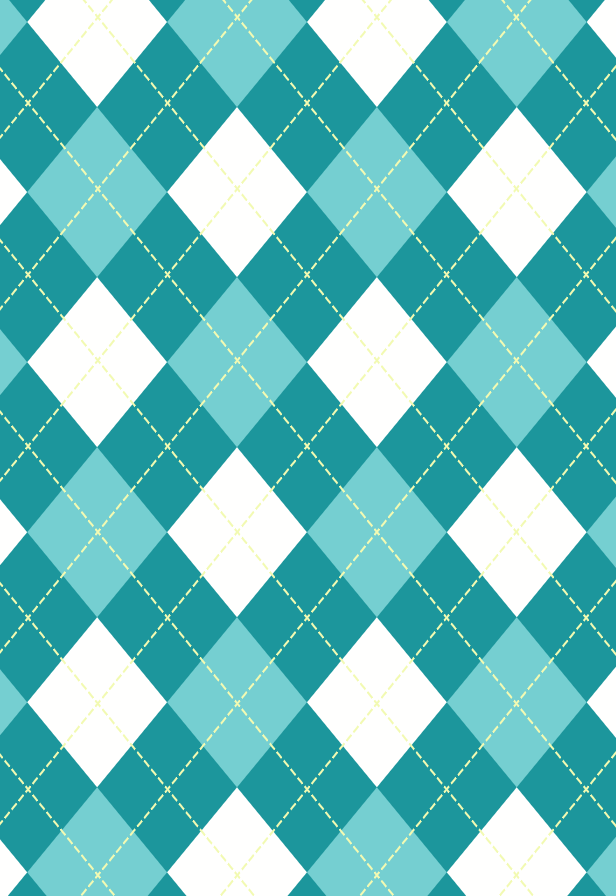
Reproduce this pattern procedurally as a Shadertoy shader.

```glsl
const vec3 TEAL = vec3(0.11, 0.59, 0.61);
const vec3 AQUA = vec3(0.46, 0.81, 0.82);
const vec3 WHITE = vec3(1.0, 1.0, 0.995);
const vec3 STITCH = vec3(0.95, 0.98, 0.70);

// Coverage of a shape from its signed distance, softened over one pixel
float coverage(float dist, float pixel) {
    return clamp(0.5 - dist / pixel, 0.0, 1.0);
}

// Signed distance to the diamond that fills one grid cell
float diamondDistance(vec2 cell, vec2 stepSize) {
    vec2 local = abs(cell - round(cell));
    return (local.x + local.y - 0.5) / length(1.0 / stepSize);
}

// Dashed diagonals: "across" is an integer on each line, "along" runs down it
float dashedLines(float across, float along, vec2 stepSize, float halfWidth,
                  float dashes, float duty, float pixel) {
    float lineDist = abs(across - round(across)) / length(1.0 / stepSize);
    float phase = along * dashes;
    float dashLength = 0.5 * length(stepSize) / dashes;
    float dashDist = (abs(phase - round(phase)) - 0.5 * duty) * dashLength * 2.0;
    return coverage(lineDist - halfWidth, pixel) * coverage(dashDist, pixel);
}

// Alternating diamonds on the teal ground
vec3 argyle(vec2 p, vec2 center, vec2 stepSize, float pixel) {
    vec2 cell = (p - center) / stepSize;
    vec2 id = round(cell);
    vec3 fill = mix(AQUA, WHITE, mod(id.x + id.y, 2.0));
    return mix(TEAL, fill, coverage(diamondDistance(cell, stepSize), pixel));
}

// Both directions of stitching, crossing at the diamond centers
float stitching(vec2 p, vec2 center, vec2 stepSize, float pixel) {
    const float halfWidth = 0.00115;
    const float dashes = 10.0;
    const float duty = 0.72;
    vec2 q = (p - center) / stepSize;
    float rising = q.x - q.y;
    float falling = q.x + q.y;
    return max(dashedLines(rising, falling, stepSize, halfWidth, dashes, duty, pixel),
               dashedLines(falling, rising, stepSize, halfWidth, dashes, duty, pixel));
}

void mainImage(out vec4 fragColor, in vec2 fragCoord) {
    vec2 p = fragCoord / iResolution.y;
    float pixel = 1.0 / iResolution.y;

    vec3 color = argyle(p, vec2(0.4206, 0.4060), vec2(0.1561, 0.1898), pixel);

    // The stitch grid is slightly taller than the diamond grid
    float stitch = stitching(p, vec2(0.4206, 0.4063), vec2(0.1557, 0.1915), pixel);
    color = mix(color, STITCH, stitch);

    fragColor = vec4(color, 1.0);
}
```
